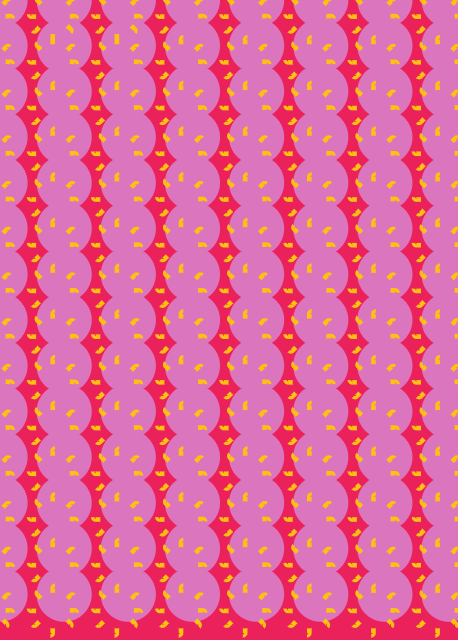
Write a Shadertoy shader that draws this pattern.

```glsl
// Columns of overlapping pink discs on red, strewn with small yellow hooks.
// Discs and hooks are distance functions repeated on a grid; one unit is the
// column pitch, and each cell holds a short list of hook placements.

#define COLUMNS 7.14
#define ROWS 14.0
#define ROW_PITCH 0.7144
#define DISC_RADIUS 0.43
#define HOOK_WIDTH 0.072
#define HOOK_INNER 0.020
#define RED vec3(0.92, 0.13, 0.36)
#define PINK vec3(0.86, 0.46, 0.74)
#define YELLOW vec3(0.99, 0.76, 0.06)

const int UPRIGHT_HOOKS = 5;
const int HOOK_COUNT = 8;

// Offset from the disc centre, then the turn in degrees. The first five
// belong to whole rows, the sixth to every row, the last two to edge rows.
const vec3 HOOKS[HOOK_COUNT] = vec3[](
    vec3(-0.178,  0.095,   0.0),
    vec3( 0.100, -0.017, -45.0),
    vec3( 0.160, -0.252, -90.0),
    vec3( 0.491, -0.260,  90.0),
    vec3( 0.586, -0.009,  45.0),
    vec3( 0.560,  0.235, 135.0),
    vec3(-0.178,  0.110, 180.0),
    vec3( 0.100,  0.260, 225.0));

vec2 unrotate(vec2 p, float degrees) {
    float c = cos(radians(degrees)), s = sin(radians(degrees));
    return vec2(c * p.x + s * p.y, c * p.y - s * p.x);
}

// Square block below, quarter ring bending to the right above
float hookDistance(vec2 p) {
    float h = 0.5 * HOOK_WIDTH;
    vec2 b = abs(p - vec2(0.0, -h)) - h;
    float block = max(b.x, b.y);
    float radius = length(p - vec2(h, 0.0));
    float ring = max(radius - HOOK_WIDTH, HOOK_INNER - radius);
    float bend = max(ring, max(p.x - h, -p.y - 0.3 * h));
    return min(block, bend);
}

// The lowest disc row is row 1; row 0 has hooks only
float discDistance(vec2 p) {
    float row = max(floor(p.y / ROW_PITCH + 0.5), 1.0);
    vec2 centre = vec2(floor(p.x + 0.5), row * ROW_PITCH);
    return length(p - centre) - DISC_RADIUS;
}

float hooksDistance(vec2 p) {
    vec2 cell = floor(vec2(p.x + 0.3, p.y / ROW_PITCH + 0.5));
    vec2 local = p - cell * vec2(1.0, ROW_PITCH);
    bool bottomRow = cell.y < 0.5;
    bool doubledCell = cell.y == ROWS - 1.0 && (cell.x == 1.0 || cell.x == 2.0);
    float d = 1.0;
    for (int i = 0; i < HOOK_COUNT; i++) {
        if (i < UPRIGHT_HOOKS && bottomRow) continue;
        if (i > UPRIGHT_HOOKS && !bottomRow && !doubledCell) continue;
        d = min(d, hookDistance(unrotate(local - HOOKS[i].xy, HOOKS[i].z)));
    }
    return d;
}

float coverage(float d, float pixel) {
    return clamp(0.5 - d / pixel, 0.0, 1.0);
}

void mainImage(out vec4 fragColor, in vec2 fragCoord) {
    vec2 p = fragCoord / iResolution.xy * vec2(COLUMNS, ROWS * ROW_PITCH);
    float pixel = COLUMNS / iResolution.x;
    vec3 color = mix(RED, PINK, coverage(discDistance(p), pixel));
    color = mix(color, YELLOW, coverage(hooksDistance(p), pixel));
    fragColor = vec4(color, 1.0);
}
```
